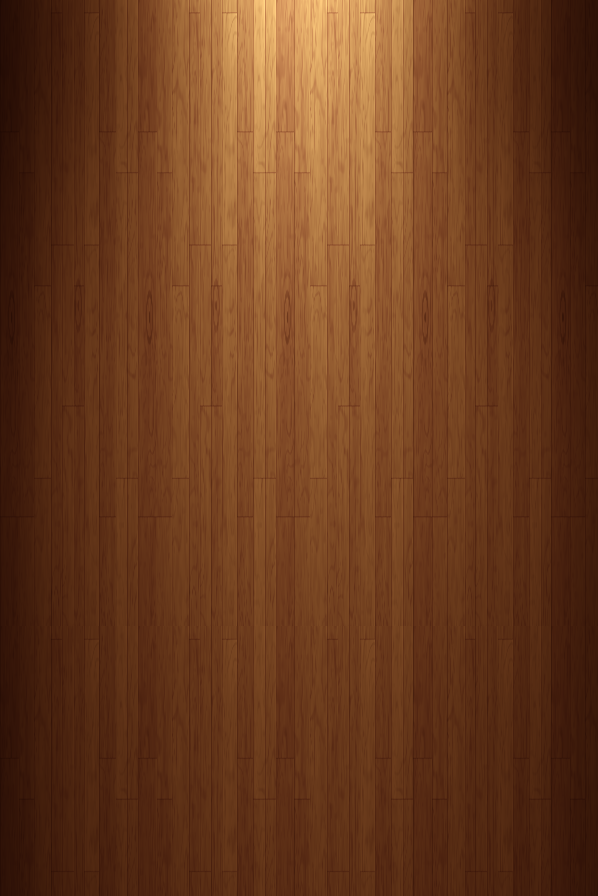
Reproduce this texture procedurally as a Shadertoy shader.

```glsl
const float edges[11] = float[](0., 16., 29., 44., 53., 63., 72., 85., 99., 109., 118.);
const float upperJoint[10] = float[](113., 148., 245., 11., 210., 245., 11., 113., 148., 148.);
const float lowerJoint[10] = float[](443., 443., 410., 210., 348., 348., 210., 443., 410., 410.);
const float tones[10] = float[](.93, .97, 1.03, .98, 1.01, .96, 1.04, .97, 1.05, 1.01);

float hash(vec2 p) {
    p = fract(p * vec2(.1031, .1137));
    p += dot(p, p.yx + 33.33);
    return fract((p.x + p.y) * p.x * 7.13);
}

float noise(vec2 p) {
    vec2 i = floor(p), f = fract(p);
    f = f * f * (3. - 2. * f);
    return mix(mix(hash(i), hash(i + vec2(1, 0)), f.x),
               mix(hash(i + vec2(0, 1)), hash(i + 1.), f.x), f.y);
}

// Spotlight falling from the top, widening and fading downwards
float spotlight(vec2 uv) {
    float x = abs(uv.x - .51), down = uv.y;
    float centre = .23 + .66 * exp(-1.75 * down);
    float width = mix(.29, .5, smoothstep(0., .6, down));
    float light = mix(.155, centre, exp(-x * x / (width * width)));
    return light * mix(.8, 1., smoothstep(.52, .39, x));
}

// Nested ovals of dark growth rings
float knot(vec2 p) {
    float d = length(p * vec2(1., .13));
    return smoothstep(.1, .9, sin(d * 2.6 + 1.)) * exp(-d * d * .07);
}

float grain(vec2 p, float seed) {
    vec2 shifted = p + vec2(seed * 91., seed * 570.);
    float rings = noise(shifted * vec2(.16, .011)) * 6. + noise(shifted * vec2(.4, .06)) * .4;
    float figure = smoothstep(.17, .02, abs(fract(rings) - .5));
    float streaks = noise(shifted * vec2(.55, .012)) - .5;
    float fibres = noise(shifted * vec2(1.1, .09)) - .5;
    float pores = smoothstep(.68, .95, noise(shifted * vec2(.8, .12) + 40.));
    return 1.02 + .07 * streaks + .07 * fibres - .05 * pores
                - figure * mix(.01, .10, noise(shifted * vec2(.1, .02) + 9.));
}

void mainImage(out vec4 fragColor, in vec2 fragCoord) {
    vec2 uv = fragCoord / iResolution.xy;
    uv.y = 1. - uv.y;
    vec2 tile = mod(uv * vec2(512., 768.), vec2(118., 537.));
    float pixel = 512. / iResolution.x;

    // Locate the strip and the board within it
    int strip = 0;
    for (int i = 1; i < 10; i++) if (tile.x >= edges[i]) strip = i;
    float a = upperJoint[strip], b = lowerJoint[strip];
    float board = step(a, tile.y) * step(tile.y, b);
    float seed = hash(vec2(float(strip) * 3.7 + 2., board * 11. + 5.));

    // Wood tone and grain
    float wood = tones[strip] * (1. + .05 * seed) * grain(tile, seed);
    if (strip == 0) wood *= 1. - .25 * knot(tile - vec2(10., 272.));
    if (strip == 5) wood *= 1. - .18 * knot(tile - vec2(67., 262.));

    // Seams between strips and butt joints
    float left = tile.x - edges[strip];
    float right = edges[strip + 1] - tile.x;
    float joint = min(abs(tile.y - a), abs(tile.y - b));
    float soft = .6 + .6 * pixel;
    wood *= 1. - .17 * smoothstep(soft, 0., left);
    wood *= 1. + .05 * smoothstep(soft, 0., right);
    wood *= 1. - .13 * smoothstep(soft, 0., joint);

    // Light drives a warm brown ramp; darker boards lean red
    float r = spotlight(uv) * wood * 1.03;
    vec3 color = vec3(r, .77 * pow(r, 1.42), .5 * pow(r, 1.75));
    color.g *= mix(.96, 1.04, smoothstep(.88, 1.08, wood));
    fragColor = vec4(clamp(color, 0., 1.), 1.);
}
```
